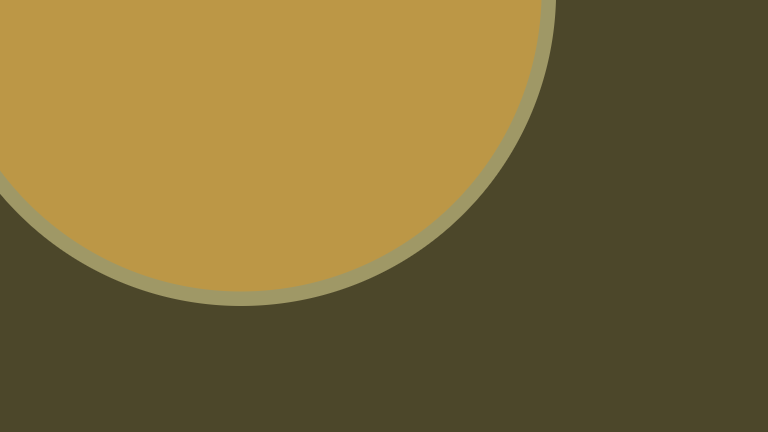
This background is drawn by a Shadertoy shader. Its source:

```glsl
// A large ochre disc with a pale olive rim, cut off by the top and left edges
// of a flat dark olive ground. Both circles share one distance value, measured
// in canvas heights, and are blended over the ground with smooth edges.

#define DISC_CENTER  vec2(0.558, 1.021)
#define RIM_RADIUS   0.7293
#define DISC_RADIUS  0.6957
#define GROUND_COLOR vec3(0.298, 0.278, 0.165)
#define RIM_COLOR    vec3(0.624, 0.596, 0.400)
#define DISC_COLOR   vec3(0.737, 0.592, 0.275)

// Coverage of a circle, softened over one pixel
float circleMask(float centerDistance, float radius, float pixelSize) {
    return clamp(0.5 + (radius - centerDistance) / pixelSize, 0.0, 1.0);
}

void mainImage(out vec4 fragColor, in vec2 fragCoord) {
    // Height-based coordinates keep the circles round
    float pixelSize = 1.0 / iResolution.y;
    vec2 position = fragCoord * pixelSize;
    float centerDistance = length(position - DISC_CENTER);

    // Ground, then rim, then disc
    vec3 color = GROUND_COLOR;
    color = mix(color, RIM_COLOR, circleMask(centerDistance, RIM_RADIUS, pixelSize));
    color = mix(color, DISC_COLOR, circleMask(centerDistance, DISC_RADIUS, pixelSize));

    fragColor = vec4(color, 1.0);
}
```
